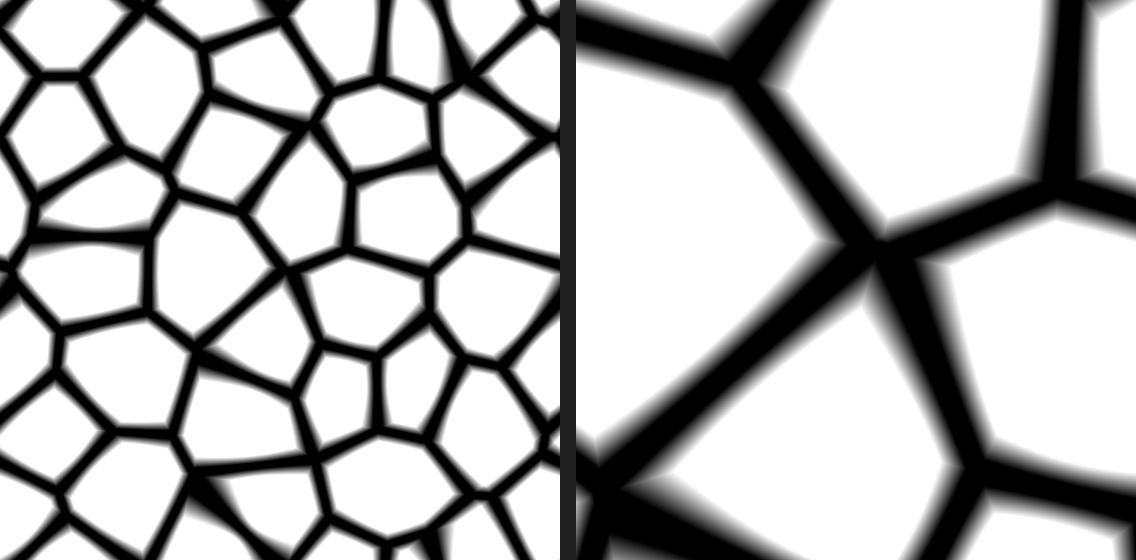
Left, the full canvas; right, a detail of the centre.
A WebGL 2 fragment shader for this pattern:

```glsl
#version 300 es
precision highp float;

uniform vec2 u_resolution;
out vec4 fragColor;

const float DIAGONALS = 4.0;    // diagonal lattice steps per canvas side
const float JITTER = 0.7;       // scatter of the seeds, in lattice steps
const float BLACK_LIMIT = 0.065;
const float WHITE_LIMIT = 0.21;
const vec3 VEIN_COLOR = vec3(0.0);
const vec3 CELL_COLOR = vec3(1.0);

// Integer hash giving two values in 0..1
vec2 hash2(vec2 id, uint seed) {
    uvec2 v = uvec2(id) + uvec2(seed, seed * 7u);
    v = v * 1664525u + 1013904223u;
    v.x += v.y * 1664525u;
    v.y += v.x * 1664525u;
    v ^= v >> 16u;
    v.x += v.y * 1664525u;
    v.y += v.x * 1664525u;
    v ^= v >> 16u;
    return vec2(v & 0xffffu) / 65535.0;
}

// Turn by 45 degrees: unit square to a lattice of diagonal rows
vec2 toDiagonal(vec2 p, float steps) {
    return vec2(p.x + p.y, p.y - p.x) * steps;
}

// Lattice index back to upright axes, wrapped at the canvas edges
vec2 wrapIndex(vec2 cell, float steps) {
    return mod(vec2(cell.x - cell.y, cell.x + cell.y), 2.0 * steps);
}

// Distances to the nearest and second nearest seed
vec2 nearestTwo(vec2 q, float steps, float jitter, uint seed) {
    vec2 base = floor(q);
    vec2 nearest = vec2(1e3);
    for (int j = -2; j <= 2; j++) {
        for (int i = -2; i <= 2; i++) {
            vec2 cell = base + vec2(i, j);
            vec2 offset = (hash2(wrapIndex(cell, steps), seed) - 0.5) * jitter;
            float d = distance(q, cell + 0.5 + offset);
            nearest.y = min(nearest.y, max(nearest.x, d));
            nearest.x = min(nearest.x, d);
        }
    }
    return nearest;
}

// Linear ramp from 0 to 1 between two limits
float ramp(float low, float high, float value) {
    return clamp((value - low) / (high - low), 0.0, 1.0);
}

void main() {
    vec2 uv = gl_FragCoord.xy / u_resolution;
    vec2 q = toDiagonal(uv, DIAGONALS);

    // The gap between both distances vanishes on the cell borders
    vec2 nearest = nearestTwo(q, DIAGONALS, JITTER, 11u);
    float light = ramp(BLACK_LIMIT, WHITE_LIMIT, nearest.y - nearest.x);

    fragColor = vec4(mix(VEIN_COLOR, CELL_COLOR, light), 1.0);
}
```
